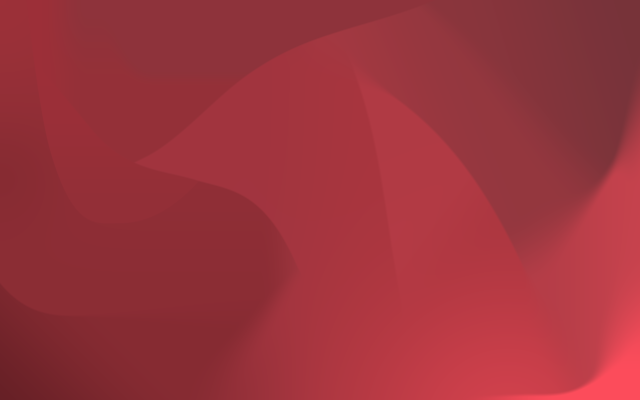
Give the GLSL for this background, as a WebGL 1 fragment shader.

```glsl
precision highp float;
// Overlapping crimson folds with a bright glow in the lower right corner.

uniform vec2 u_resolution;

// Signed distance to a cubic arc from a to b with end slopes sa and sb.
// Positive below the arc (y points down); the ends continue as straight lines.
float arc(vec2 p, vec2 a, vec2 b, float sa, float sb) {
  float span = b.x - a.x;
  float x = clamp(p.x, a.x, b.x);
  float t = (x - a.x) / span;
  float mean = (b.y - a.y) / span;
  float bend = sa + sb - 2.0 * mean;
  float lift = 3.0 * mean - 2.0 * sa - sb;
  float slope = sa + t * (2.0 * lift + 3.0 * t * bend);
  float y = a.y + span * t * (sa + t * (lift + t * bend)) + slope * (p.x - x);
  return (p.y - y) / sqrt(1.0 + slope * slope);
}

// Coverage of the positive side of an edge with the given softness.
float cover(float d, float softness) {
  float w = max(softness, 0.8 / u_resolution.y);
  return smoothstep(-w, w, d);
}

float glow(vec2 p, vec2 center, float falloff) {
  vec2 d = p - center;
  return exp(-falloff * dot(d, d));
}

// Lower edge of the left fold, a deep U in three arcs.
float foldEdge(vec2 p) {
  if (p.x < 0.125) return arc(p, vec2(0.065, 0.0), vec2(0.125, 0.375), 8.0, 3.5);
  if (p.x < 0.302) return arc(p, vec2(0.125, 0.375), vec2(0.302, 0.558), 3.5, 0.0);
  return arc(p, vec2(0.302, 0.558), vec2(0.496, 0.454), 0.0, -1.1);
}

// Upper and lower edges of the central wave.
float crestEdge(vec2 p) {
  if (p.x < 0.604) return arc(p, vec2(0.365, 0.392), vec2(0.604, 0.198), -0.5, -0.76);
  return arc(p, vec2(0.604, 0.198), vec2(1.0625, 0.01), -0.76, -0.4);
}

float troughEdge(vec2 p) {
  if (p.x < 0.49) return arc(p, vec2(0.229, 0.323), vec2(0.49, 0.45), 1.2, 0.3);
  return arc(p, vec2(0.49, 0.45), vec2(0.744, 0.667), 0.3, 2.3);
}

// Lip of the bright corner, turning from flat to steep.
float cornerEdge(vec2 p) {
  if (p.x < 1.48) return arc(p, vec2(1.3, 0.988), vec2(1.48, 0.952), -0.04, -0.75);
  return arc(p, vec2(1.48, 0.952), vec2(1.55, 0.81), -0.75, -3.5);
}

// Dark folds on the left side.
vec3 leftFolds(vec2 p) {
  vec3 pool = mix(vec3(0.565, 0.182, 0.213), vec3(0.545, 0.175, 0.205), smoothstep(0.4, 0.75, p.y));
  pool = mix(pool, vec3(0.5, 0.16, 0.185), 0.6 * glow(p, vec2(0.0, 0.43), 40.0));
  pool = mix(pool, vec3(0.61, 0.19, 0.22), glow(p, vec2(0.0), 16.0));

  vec3 shadow = mix(vec3(0.39, 0.12, 0.143), vec3(0.525, 0.168, 0.196), smoothstep(-0.1, 0.48, p.x + 1.0 - p.y));
  float shadowEdge = arc(p, vec2(0.0, 0.708), vec2(0.208, 0.79), 1.2, 0.0);
  pool = mix(pool, shadow, cover(shadowEdge, 0.003 + 0.06 * smoothstep(0.15, 0.7, p.x)));

  vec3 fold = mix(vec3(0.61, 0.185, 0.22), vec3(0.575, 0.183, 0.215), smoothstep(0.2, 0.55, p.y));
  pool = mix(pool, fold, cover(-foldEdge(p), 0.002));

  // Muted backdrop above the wave, with a rounded panel at the top.
  float panelEdge = arc(p, vec2(0.27, 0.06), vec2(0.385, 0.195), 3.0, 0.0);
  vec3 backdrop = mix(vec3(0.555, 0.2, 0.23), vec3(0.58, 0.19, 0.22), cover(panelEdge, 0.02) * smoothstep(0.02, 0.2, p.y));
  float backdropMask = smoothstep(0.1, 0.22, p.x) * cover(-troughEdge(p), 0.003);
  return mix(pool, backdrop, backdropMask);
}

// Veil, dusky corner and bright slope on the right side.
vec3 rightFolds(vec2 p) {
  vec3 veil = mix(vec3(0.64, 0.22, 0.255), vec3(0.58, 0.215, 0.245), smoothstep(0.75, 1.1, p.x - 0.4 * p.y));
  vec3 dusk = mix(vec3(0.54, 0.207, 0.235), vec3(0.465, 0.2, 0.225), smoothstep(1.1, 1.6, p.x - 0.3 * p.y));
  float duskEdge = arc(p, vec2(1.06, 0.01), vec2(1.48, 0.46), 0.8, 0.8);
  vec3 color = mix(veil, dusk, cover(-duskEdge, 0.02 + 0.15 * p.y));

  vec3 slope = mix(vec3(0.71, 0.24, 0.28), vec3(0.77, 0.258, 0.3), smoothstep(1.35, 1.6, p.x));
  float slopeEdge = arc(p, vec2(1.3125, 0.635), vec2(1.573, 0.344), -0.6, -2.0);
  float softness = mix(0.09, 0.015, smoothstep(1.33, 1.52, p.x));
  softness += 0.06 * smoothstep(1.53, 1.6, p.x);
  return mix(color, slope, cover(slopeEdge, softness));
}

// Central wave, lit from below, with a crease down its middle.
vec3 waveColor(vec2 p) {
  vec3 color = mix(vec3(0.63, 0.205, 0.245), vec3(0.655, 0.208, 0.243), smoothstep(0.6, 0.95, p.x));
  float creaseEdge = arc(p.yx, vec2(0.2, 0.893), vec2(0.667, 0.9875), 0.35, 0.17);
  float fade = 1.0 - smoothstep(1.55, 1.85, p.x + p.y);
  color = mix(color, vec3(0.69, 0.227, 0.266), cover(creaseEdge, 0.004) * fade);
  float depth = (1.0 - smoothstep(0.3, 0.85, p.x)) * smoothstep(0.65, 1.0, p.y);
  color = mix(color, vec3(0.5, 0.16, 0.187), depth);
  return mix(color, vec3(0.85, 0.262, 0.31), 0.85 * glow(p, vec2(1.27, 1.08), 7.5));
}

void main() {
  // Canvas units: x from 0 to 1.6, y from 0 at the top to 1 at the bottom.
  vec2 uv = gl_FragCoord.xy / u_resolution;
  vec2 p = vec2(1.6 * uv.x, 1.0 - uv.y);

  vec3 color = mix(leftFolds(p), rightFolds(p), cover(crestEdge(p), 0.003) * smoothstep(0.65, 0.8, p.x));

  // The wave lies under its crest and dome, and outside the dark trough.
  float domeEdge = arc(p, vec2(0.885, 0.177), vec2(1.3125, 0.677), 0.6, 2.2);
  float domeSoftness = mix(0.08, 0.004, smoothstep(0.78, 1.0, p.x)) + 0.06 * smoothstep(0.65, 0.85, p.y);
  float diagonal = smoothstep(0.0, 0.05 + 0.4 * max(p.y - 0.667, 0.0), p.x + p.y - 1.4);
  float outside = max(cover(-troughEdge(p), 0.003), diagonal * smoothstep(0.63, 0.7, p.y));
  float wave = cover(crestEdge(p), 0.003) * cover(domeEdge, domeSoftness) * outside;
  color = mix(color, waveColor(p), wave);

  // Bright corner with a crisp lower lip, dimming upward and to the left.
  vec3 corner = mix(vec3(0.79, 0.262, 0.305), vec3(0.99, 0.3, 0.358), smoothstep(0.62, 0.95, p.y));
  float cornerSoftness = mix(0.08, 0.006, smoothstep(0.8, 0.98, p.y));
  float cornerMask = cover(cornerEdge(p), cornerSoftness) * smoothstep(1.15, 1.4, p.x);
  color = mix(color, corner, cornerMask);

  gl_FragColor = vec4(color, 1.0);
}
```
